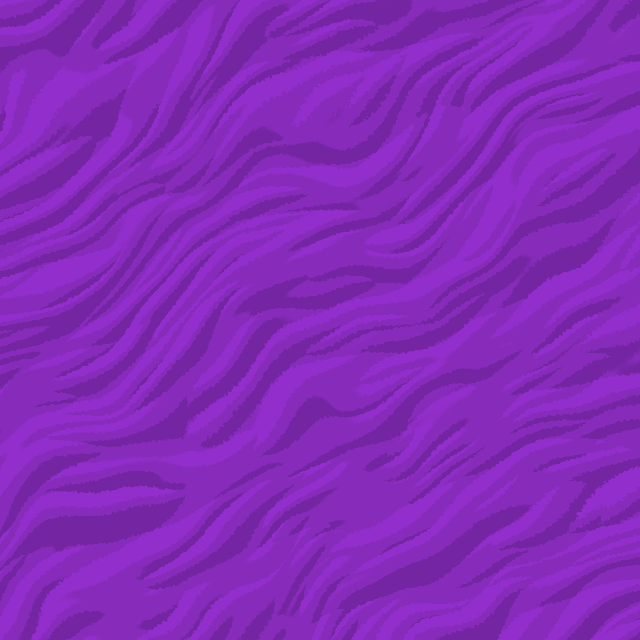
This pattern is drawn by a WebGL 1 fragment shader. Its source:

```glsl
precision highp float;
// Slanted, wavy purple strands shaded in three flat tones with crisp creases.

uniform vec2 u_resolution;

#define STRAND_ANGLE 0.6            // radians above horizontal
#define COARSE_CELLS vec2(2.3, 8.5) // cells along and across the strands
#define FINE_CELLS vec2(4.6, 21.0)
#define COARSE_WEIGHT 0.66
#define FINE_WEIGHT 0.74
#define BEND_CELLS 3.0
#define BEND_AMOUNT 0.1
#define RAGGED_CELLS 190.0
#define RAGGED_AMOUNT 0.004
#define TONE_LIMIT 0.415            // slope where the mid tone ends
#define DARK_SOFTNESS 0.04
#define LIGHT_SOFTNESS 0.07

const vec3 DARK_PURPLE = vec3(0.455, 0.147, 0.635);
const vec3 MID_PURPLE = vec3(0.53, 0.17, 0.73);
const vec3 LIGHT_PURPLE = vec3(0.573, 0.181, 0.795);

float hash(vec2 p) {
  return fract(sin(dot(p, vec2(127.1, 311.7))) * 43758.5453);
}

// Contribution of one lattice corner with a random unit gradient
float corner(vec2 cell, vec2 offset) {
  float angle = 6.28318 * hash(cell);
  return dot(vec2(cos(angle), sin(angle)), offset);
}

float gradientNoise(vec2 p) {
  vec2 i = floor(p);
  vec2 f = p - i;
  vec2 w = f * f * f * (f * (f * 6.0 - 15.0) + 10.0);
  vec2 e = vec2(1.0, 0.0);
  float bottom = mix(corner(i, f), corner(i + e.xy, f - e.xy), w.x);
  float top = mix(corner(i + e.yx, f - e.yx), corner(i + e.xx, f - e.xx), w.x);
  return mix(bottom, top, w.y);
}

// Slope of folded noise across the strands; it flips sign at each crease
float creaseSlope(vec2 p) {
  const float STEP = 0.03;
  float below = abs(gradientNoise(p - vec2(0.0, 0.5 * STEP)));
  float above = abs(gradientNoise(p + vec2(0.0, 0.5 * STEP)));
  return (above - below) / STEP;
}

void main() {
  vec2 uv = gl_FragCoord.xy / u_resolution.y;

  // Strand frame: x runs along the strands, y across them
  float c = cos(STRAND_ANGLE);
  float s = sin(STRAND_ANGLE);
  vec2 p = vec2(c * uv.x + s * uv.y, c * uv.y - s * uv.x);

  // Broad bends, a smaller wiggle and slightly ragged edges
  p.y += BEND_AMOUNT * gradientNoise(uv * BEND_CELLS + 7.3);
  p.y += 0.25 * BEND_AMOUNT * gradientNoise(uv * BEND_CELLS * 2.7 + 3.1);
  p.y += RAGGED_AMOUNT * gradientNoise(uv * RAGGED_CELLS);

  // Fine strands follow the coarse folds
  vec2 coarse = p * COARSE_CELLS + 20.0;
  vec2 fine = p * FINE_CELLS + 51.7;
  fine.y += 0.8 * gradientNoise(coarse);
  float shade = -COARSE_WEIGHT * creaseSlope(coarse)
              - FINE_WEIGHT * creaseSlope(fine);

  // Three tones: crisp shadow edge, softer highlight edge
  float lit = smoothstep(TONE_LIMIT - LIGHT_SOFTNESS, TONE_LIMIT + LIGHT_SOFTNESS, shade);
  float shadow = smoothstep(TONE_LIMIT - DARK_SOFTNESS, TONE_LIMIT + DARK_SOFTNESS, -shade);
  vec3 color = mix(MID_PURPLE, LIGHT_PURPLE, lit);
  color = mix(color, DARK_PURPLE, shadow);
  gl_FragColor = vec4(color, 1.0);
}
```
